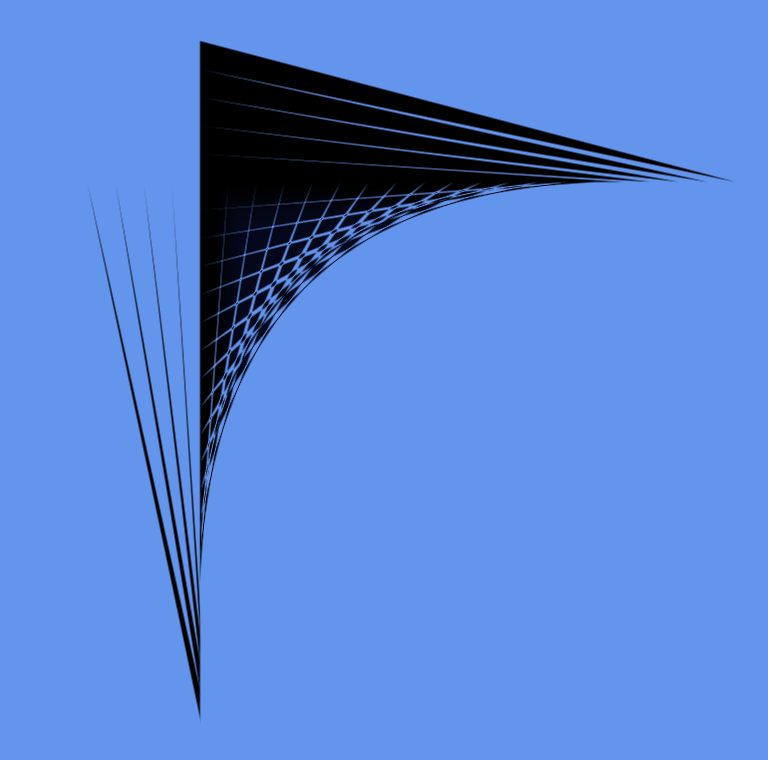
Write a WebGL 1 fragment shader that draws this background.

```glsl
precision highp float;
// A fan of 24 black slivers on a flat blue ground. Each has its base on a vertical
// axis and its tip on a horizontal one, so together they sweep out a curved envelope.
// Overlaps follow the even-odd rule, which leaves a lattice of thin light lines.

uniform vec2 u_resolution;

// Soft half-plane on one side of the line through (tipX, 0) and (0, baseY).
float halfPlane(vec2 p, float tipX, float baseY, float edge) {
  vec2 normal = vec2(baseY, tipX);
  float d = (dot(normal, p) - tipX * baseY) / max(length(normal), 1e-4);
  return clamp(d / edge + 0.5, 0.0, 1.0);
}

// Coverage of a sliver whose base spans baseY to baseY + 1 on the vertical axis.
float sliver(vec2 p, float tipX, float baseY, float edge) {
  float side = sign(tipX);
  float wedge = side * (halfPlane(p, tipX, baseY, edge)
                      - halfPlane(p, tipX, baseY + 1.0, edge));
  float pastBase = clamp(side * p.x / edge + 0.5, 0.0, 1.0);
  return max(wedge, 0.0) * pastBase;
}

void main() {
  // Grid units: the axes cross at the origin and slivers are one unit apart.
  float gridStep = 0.0371;
  vec2 p = (gl_FragCoord.xy / u_resolution.y - vec2(0.2632, 0.7605)) / gridStep;
  float edge = max(0.065, 1.0 / (u_resolution.y * gridStep));

  float layers = 0.0;
  for (int i = 0; i < 24; i++) {
    float index = float(i);
    layers += sliver(p, index - 4.0, index - 19.0, edge);
  }

  // Even-odd fill: odd layer counts are inked, even ones show the ground.
  float ink = 1.0 - abs(mod(layers, 2.0) - 1.0);

  // The ink turns faintly navy inside the lattice below the horizontal axis.
  float lattice = smoothstep(0.3, 1.5, p.x) * smoothstep(0.0, 1.5, -p.y);
  vec3 inkColor = vec3(0.015, 0.03, 0.1) * lattice;
  vec3 ground = vec3(0.392, 0.584, 0.929);
  gl_FragColor = vec4(mix(ground, inkColor, ink), 1.0);
}
```
